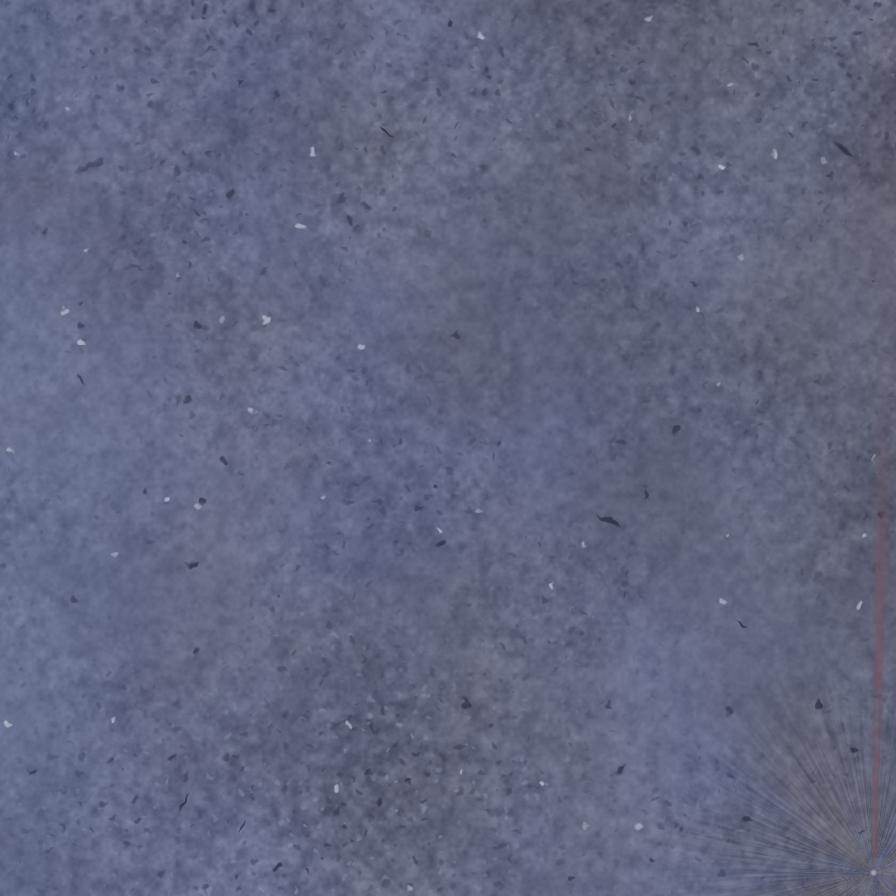
This texture is drawn by a Shadertoy shader. Its source:

```glsl
// Worn blue-grey concrete with specks, broken cracks and a pinched fan of rays in one corner.

const vec3 SLATE_BLUE = vec3(0.388, 0.418, 0.540);
const vec3 STONE_GREY = vec3(0.368, 0.378, 0.450);
const vec3 DARK_PIT   = vec3(0.185, 0.195, 0.275);
const vec3 PALE_GRIT  = vec3(0.540, 0.575, 0.670);
const vec3 BRIGHT_CHIP = vec3(0.700, 0.730, 0.790);
const vec3 RUST_LINE  = vec3(0.440, 0.330, 0.390);
const vec2 FAN_CENTRE = vec2(0.975, 0.026);

// Sine-free hash: three random values per cell
vec3 hash3(vec2 p) {
    vec3 q = fract(vec3(p.xyx) * vec3(0.1031, 0.1030, 0.0973));
    q += dot(q, q.yxz + 33.33);
    return fract((q.xxy + q.yzz) * q.zyx);
}

float noise(vec2 p) {
    vec2 cell = floor(p), f = fract(p);
    f = f * f * (3.0 - 2.0 * f);
    float low = mix(hash3(cell).x, hash3(cell + vec2(1, 0)).x, f.x);
    float high = mix(hash3(cell + vec2(0, 1)).x, hash3(cell + vec2(1, 1)).x, f.x);
    return mix(low, high, f.y);
}

float fbm(vec2 p) {
    float sum = 0.0, weight = 0.533;
    for (int i = 0; i < 4; i++) {
        sum += weight * noise(p);
        p = mat2(1.6, 1.2, -1.2, 1.6) * p + 17.3;
        weight *= 0.5;
    }
    return sum;
}

// Scattered ragged flecks; size is a fraction of a cell, stretch the elongation
float flecks(vec2 p, float cells, float share, float size, float stretch, float seed) {
    vec2 grid = p * cells + seed * 7.0;
    vec2 ragged = vec2(noise(p * 170.0 + seed), noise(p * 170.0 + seed + 50.0)) - 0.5;
    vec2 home = floor(grid);
    float cover = 0.0;
    for (int y = -1; y <= 1; y++)
    for (int x = -1; x <= 1; x++) {
        vec2 cell = home + vec2(x, y);
        vec3 place = hash3(cell + seed);
        vec3 shape = hash3(cell + seed + 91.0);
        vec2 d = grid - cell - 0.15 - 0.7 * place.xy + ragged * size * 1.3;
        float angle = 3.14159 * shape.x;
        d = mat2(cos(angle), -sin(angle), sin(angle), cos(angle)) * d;
        d.x /= mix(1.0, stretch, shape.y);
        float radius = size * mix(0.5, 1.0, shape.z);
        float fleck = 1.0 - smoothstep(radius * 0.35, radius * 1.15, length(d));
        cover = max(cover, fleck * step(place.z, share) * mix(0.5, 1.0, shape.y));
    }
    return cover;
}

// Rays converging on a point, fading with distance
vec3 addFan(vec3 colour, vec2 p, vec2 centre) {
    vec2 d = p - centre;
    float r = length(d), angle = atan(d.x, d.y);
    float reach = 1.0 - smoothstep(0.06, 0.32, r);
    float rays = noise(vec2(angle * 42.0, r * 22.0)) + 0.7 * noise(vec2(angle * 95.0, r * 30.0)) - 0.85;
    float hue = noise(vec2(angle * 5.0, r * 5.0)) - 0.5;
    colour += reach * (0.085 * rays + hue * vec3(-0.03, 0.0, 0.05));
    return mix(colour, BRIGHT_CHIP, 0.7 * (1.0 - smoothstep(0.001, 0.005, r)));
}

// Thin reddish seam that widens upward and dissolves
vec3 addSeam(vec3 colour, vec2 p, vec2 foot) {
    float height = p.y - foot.y;
    float width = 0.003 + 0.014 * max(height, 0.0);
    float offset = abs(p.x - foot.x - 0.022 * height);
    float line = 1.0 - smoothstep(width * 0.4, width * 1.3, offset);
    line *= smoothstep(0.0, 0.02, height) * (1.0 - smoothstep(0.3, 0.55, height));
    return mix(colour, RUST_LINE, line * (0.25 + 0.65 * noise(p * vec2(330.0, 110.0))));
}

void mainImage(out vec4 fragColor, in vec2 fragCoord) {
    vec2 p = fragCoord / iResolution.xy;

    // Broad stains: bluer at the left, greyer at the right
    float stain = fbm(p * 4.0 + 3.0);
    float blueness = clamp(1.1 - 0.8 * p.x - 0.22 * p.y + 1.5 * (stain - 0.5), 0.0, 1.0);
    vec3 colour = mix(STONE_GREY, SLATE_BLUE, blueness);
    colour += 0.10 * (fbm(p * 7.0 + 40.0) - 0.5);
    colour -= vec3(0.015, 0.025, 0.035) * smoothstep(0.93, 1.0, p.x) * p.y;

    // Grain is rougher in the upper band, the lower middle and random clumps
    float upper = smoothstep(0.6, 1.0, p.y);
    float lower = 1.0 - smoothstep(0.08, 0.33, length((p - vec2(0.42, 0.08)) * vec2(0.7, 1.0)));
    float clump = smoothstep(0.35, 0.68, fbm(p * 9.0 + 11.0));
    float rough = clamp(0.2 + 0.45 * clump + 0.35 * upper + 0.35 * lower, 0.0, 1.0);
    colour += mix(0.08, 0.20, rough) * (fbm(p * 85.0) - 0.5);
    colour += mix(0.02, 0.055, rough) * (noise(p * 210.0) - 0.5);

    // Fine pits and pale grit
    float pits = flecks(p, 62.0, 0.34, 0.25, 2.0, 5.0);
    float grit = flecks(p, 66.0, 0.34, 0.25, 1.6, 23.0);
    colour = mix(colour, DARK_PIT, 0.58 * rough * pits);
    colour = mix(colour, PALE_GRIT, 0.62 * rough * (0.6 + 0.4 * lower) * grit);

    // Sparse bold pits, short scratches and broken hairline cracks
    colour = mix(colour, DARK_PIT, 0.85 * flecks(p, 17.0, 0.16, 0.085, 2.0, 37.0));
    colour = mix(colour, DARK_PIT * 0.9, 0.8 * flecks(p, 8.0, 0.14, 0.027, 7.0, 53.0));
    float broken = smoothstep(0.38, 0.62, noise(p * 65.0));
    colour = mix(colour, DARK_PIT, 0.5 * broken * flecks(p, 4.0, 0.25, 0.018, 16.0, 71.0));

    // Isolated bright chips
    colour = mix(colour, BRIGHT_CHIP, 0.85 * flecks(p, 19.0, 0.13, 0.085, 1.5, 83.0));

    colour = addFan(colour, p, FAN_CENTRE);
    colour = addSeam(colour, p, FAN_CENTRE);
    fragColor = vec4(clamp(colour, 0.0, 1.0), 1.0);
}
```
